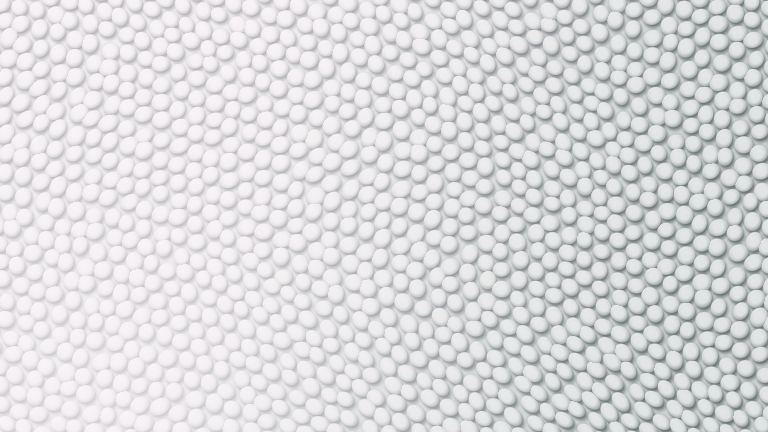
Reproduce this pattern procedurally as a Shadertoy shader.

```glsl
// Field of pale matte pebbles in bent rows, lit from the upper left.

const float GRAINS_PER_HEIGHT = 22.7;
const float ROW_STEP = 0.866;
const float ROW_TILT = -0.36;
const vec2 SHADOW_DIR = vec2(0.50, -0.866);

const vec3 PEBBLE_WARM = vec3(0.965, 0.948, 0.958);
const vec3 PEBBLE_COOL = vec3(0.885, 0.895, 0.895);
const vec3 FLOOR_WARM = vec3(0.945, 0.935, 0.945);
const vec3 FLOOR_COOL = vec3(0.800, 0.820, 0.820);
const vec3 SHADE_WARM = vec3(0.690, 0.690, 0.710);
const vec3 SHADE_COOL = vec3(0.370, 0.415, 0.415);

vec2 hash2(vec2 cell) {
    vec3 h = fract(cell.xyx * vec3(0.1031, 0.1030, 0.0973));
    h += dot(h, h.yzx + 33.33);
    return fract((h.xx + h.yz) * h.zy);
}

mat2 rotation(float angle) {
    float c = cos(angle), s = sin(angle);
    return mat2(c, s, -s, c);
}

// Layered sines that bend the rows.
vec2 bend(vec2 p) {
    vec2 slow = sin(p.yx * vec2(4.1, 3.3) + vec2(0.6, 2.1));
    vec2 fast = sin(p.yx * vec2(9.7, 8.3) + p.xy * 3.0 + vec2(1.7, 0.4));
    return p + 0.032 * slow + 0.009 * fast;
}

// Approximate signed distance to an ellipse centred on the origin.
float ellipseDistance(vec2 d, vec2 axes) {
    return (length(d / axes) - 1.0) * min(axes.x, axes.y);
}

// Jittered centre of a grain on a staggered lattice.
vec2 grainCentre(vec2 cell, vec2 rnd) {
    vec2 stagger = vec2(0.5 * mod(cell.y, 2.0), 0.0);
    return (cell + stagger + 0.27 * (rnd - 0.5)) * vec2(1.0, ROW_STEP);
}

// Nearest grain: x = distance, y = thrown shadow, zw = place on the dome.
vec4 grainField(vec2 q, vec2 shadowDir) {
    vec4 field = vec4(9.0, 0.0, 0.0, 0.0);
    vec2 home = floor(q / vec2(1.0, ROW_STEP));
    for (int j = -2; j <= 2; j++) {
        for (int i = -2; i <= 2; i++) {
            vec2 cell = home + vec2(float(i), float(j));
            vec2 shape = hash2(cell + 71.0);
            vec2 d = q - grainCentre(cell, hash2(cell + 200.0));
            float radius = mix(0.415, 0.475, shape.x);
            vec2 axes = radius * vec2(1.08, 0.93);
            mat2 turn = rotation(0.35 + 1.8 * (shape.y - 0.5));

            float bodyDist = ellipseDistance(turn * d, axes);
            float shadowDist = ellipseDistance(turn * (d - 0.19 * shadowDir), axes);
            field.y = max(field.y, 1.0 - smoothstep(-0.20, 0.16, shadowDist));
            if (bodyDist < field.x) field.xzw = vec3(bodyDist, d / radius);
        }
    }
    return field;
}

void mainImage(out vec4 fragColor, in vec2 fragCoord) {
    vec2 uv = fragCoord / iResolution.xy;
    vec2 p = fragCoord / iResolution.y;
    mat2 tilt = rotation(-ROW_TILT);
    vec2 shadowDir = tilt * SHADOW_DIR;
    vec4 grain = grainField(tilt * bend(p) * GRAINS_PER_HEIGHT + 60.0, shadowDir);

    // Broad change from warm and hazy to cool and deep.
    float cool = smoothstep(0.22, 0.98, uv.x - 0.16 * (uv.y - 0.5));
    float haze = 1.0 - smoothstep(0.0, 0.75, length((uv - vec2(0.15, 0.0)) * vec2(1.0, 0.8)));
    vec3 pebble = mix(PEBBLE_WARM, PEBBLE_COOL, cool);
    vec3 ground = mix(FLOOR_WARM, FLOOR_COOL, cool);
    vec3 shade = mix(SHADE_WARM, SHADE_COOL, cool);
    shade = mix(shade, ground, 0.45 * haze);

    // Floor with thrown shadow and a little contact shade.
    float contact = 1.0 - smoothstep(0.0, 0.16, grain.x);
    vec3 floorColor = mix(ground, shade, clamp(0.85 * grain.y + 0.15 * contact, 0.0, 1.0));

    // Flat dome that darkens on the side away from the light.
    float rim = smoothstep(0.45, 1.05, length(grain.zw));
    float away = dot(grain.zw, shadowDir);
    vec3 domeColor = mix(pebble, shade, rim * clamp(0.22 + 0.24 * away, 0.0, 1.0));
    domeColor -= 0.012 * away;

    // Smooth outline.
    float edge = max(0.8 * GRAINS_PER_HEIGHT / iResolution.y, 0.03);
    float cover = 1.0 - smoothstep(-edge, edge, grain.x);
    fragColor = vec4(clamp(mix(floorColor, domeColor, cover), 0.0, 1.0), 1.0);
}
```
